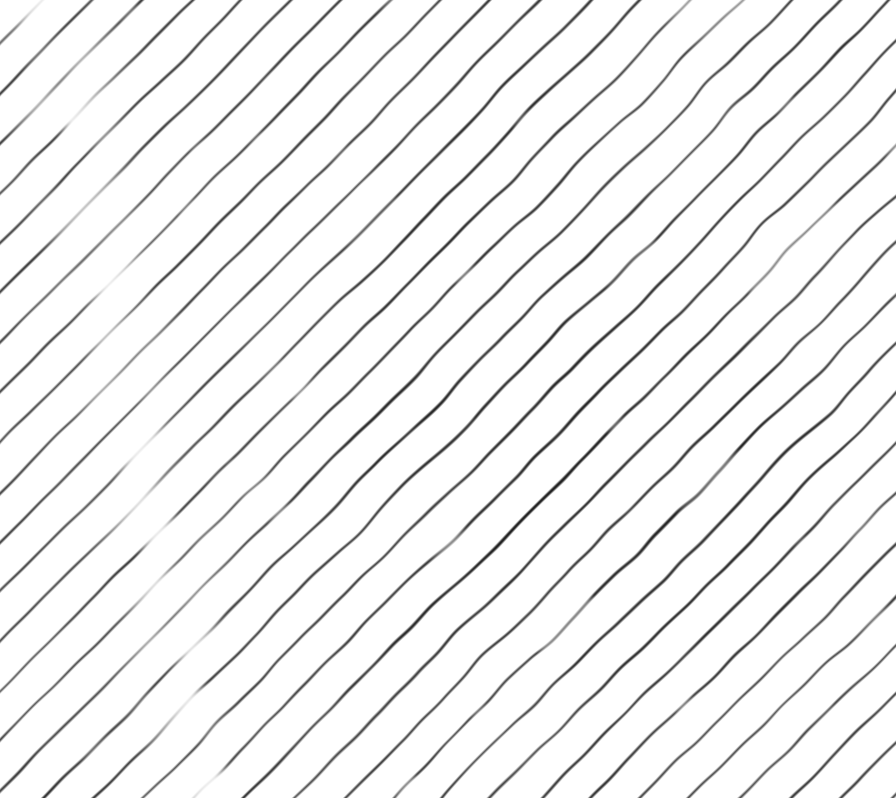
This pattern is drawn by a Shadertoy shader. Its source:

```glsl
// Thin hand-drawn ink strokes running diagonally, sixteen per canvas height.
// Each stroke is a distance to a repeated line, bent by value noise; a pressure
// field varies width and darkness, and a worn band breaks the ink at the left.

const float LINES_PER_HEIGHT = 16.0;
const float LINE_PHASE = 0.86;
const float HALF_WIDTH_THIN = 0.0011;
const float HALF_WIDTH_BOLD = 0.0020;
const float EDGE_SOFTNESS = 0.0017;
const float WOBBLE_BROAD = 0.0075;
const float WOBBLE_FINE = 0.0035;
const float WEAR_STRENGTH = 0.9;
const vec2 BOLD_CENTER = vec2(0.73, 0.45);
const float BOLD_RADIUS = 0.30;
const vec3 PAPER = vec3(1.0);
const vec3 INK = vec3(0.13);

float hash(vec2 p) {
    vec3 q = fract(vec3(p.xyx) * 0.1031);
    q += dot(q, q.yzx + 33.33);
    return fract((q.x + q.y) * q.z);
}

float valueNoise(vec2 p) {
    vec2 cell = floor(p);
    vec2 f = fract(p);
    f = f * f * (3.0 - 2.0 * f);
    float low = mix(hash(cell), hash(cell + vec2(1.0, 0.0)), f.x);
    float high = mix(hash(cell + vec2(0.0, 1.0)), hash(cell + 1.0), f.x);
    return mix(low, high, f.y);
}

// Offset of the strokes, stronger towards the lower right
float wobble(vec2 p, vec2 strokePos) {
    float broad = valueNoise(strokePos * vec2(11.0, 9.0) + 17.0) - 0.5;
    float fine = valueNoise(strokePos * vec2(27.0, 18.0) + 53.0) - 0.5;
    float amount = mix(0.45, 1.0, smoothstep(0.3, 1.2, p.x + 0.6 * (1.0 - p.y)));
    return amount * (WOBBLE_BROAD * broad + WOBBLE_FINE * fine);
}

// Pen pressure from 0 to 1, firmest near the bold centre
float penPressure(vec2 p, float along, float lineId) {
    vec2 toCenter = (p - BOLD_CENTER) / BOLD_RADIUS;
    float bold = exp(-dot(toCenter, toCenter));
    float slow = valueNoise(vec2(along * 6.0, lineId * 0.6) + 5.0);
    float quick = valueNoise(vec2(along * 22.0, lineId * 7.3) + 91.0);
    return clamp(0.1 + 0.45 * slow + 0.3 * quick + 0.3 * bold, 0.0, 1.0);
}

// Faded patches along a steep band, with a few stray ones elsewhere
float wear(vec2 p, float along, float lineId) {
    float bandX = 0.087 + 0.21 * (0.85 - p.y);
    float offBand = (p.x - bandX) / 0.065;
    float band = exp(-offBand * offBand);
    float patches = valueNoise(vec2(along * 16.0, lineId * 3.7) + 29.0);
    float stray = smoothstep(0.78, 1.0, patches) * 0.5;
    return max(band * smoothstep(0.2, 0.75, patches), stray);
}

void mainImage(out vec4 fragColor, in vec2 fragCoord) {
    vec2 p = fragCoord / iResolution.y;

    // Stroke frame: along the diagonal, and across it
    float along = (p.x + p.y) * inversesqrt(2.0);
    float across = (p.x + 1.0 - p.y) * inversesqrt(2.0);
    float spacing = inversesqrt(2.0) / LINES_PER_HEIGHT;

    // Distance to the nearest bent stroke
    float bent = across + wobble(p, vec2(along, across));
    float linePos = bent / spacing - LINE_PHASE;
    float lineId = floor(linePos + 0.5);
    float dist = abs(linePos - lineId) * spacing;

    // Ink coverage
    float pressure = penPressure(p, along, lineId);
    float halfWidth = mix(HALF_WIDTH_THIN, HALF_WIDTH_BOLD, pressure);
    float soft = max(EDGE_SOFTNESS, 0.75 / iResolution.y);
    float stroke = 1.0 - smoothstep(halfWidth - soft, halfWidth + soft, dist);
    float opacity = mix(0.68, 1.0, pressure);
    opacity *= 1.0 - WEAR_STRENGTH * wear(p, along, lineId);

    fragColor = vec4(mix(PAPER, INK, stroke * opacity), 1.0);
}
```
